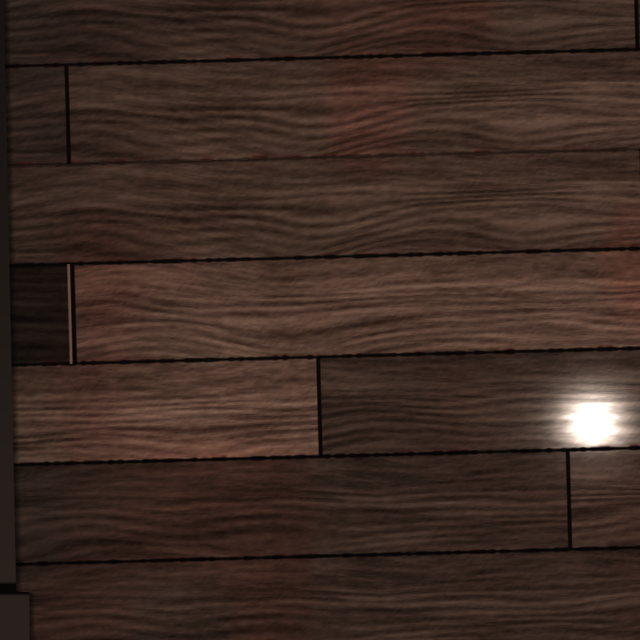
A WebGL 2 fragment shader for this texture:

```glsl
#version 300 es
precision highp float;
// Dark, slightly tilted wooden floor planks with a bright lamp reflection.
uniform vec2 u_resolution;
out vec4 fragColor;

const float PITCH = 0.1557;        // plank height
const float FIRST_SEAM = 0.104;    // first seam, measured down from the top
const float TILT = 0.027;          // rise of the seams towards the right
const float SEAM_HALF = 0.0026;
const float JOINT_HALF = 0.0030;
const int ROWS = 7;
// Per row, from the top: joint position, tone on each side, seam below, grain kind.
const float JOINT[ROWS] = float[](0.994, 0.101, 0.996, 0.102, 0.482, 0.868, 2.0);
const float TONE_LEFT[ROWS] = float[](0.92, 0.86, 0.97, 0.50, 1.30, 0.76, 0.78);
const float TONE_RIGHT[ROWS] = float[](0.70, 1.00, 0.70, 1.19, 0.80, 0.84, 0.78);
const float SEAM_DEPTH[ROWS] = float[](0.95, 0.45, 0.95, 0.95, 1.0, 1.0, 1.0);
const float KIND[ROWS] = float[](1.0, 1.0, 1.0, 2.0, 3.0, 4.0, 4.0);

const vec3 WOOD_DARK = vec3(0.125, 0.080, 0.060);
const vec3 WOOD_LIGHT = vec3(0.370, 0.278, 0.230);
const vec3 SEAM_COLOR = vec3(0.025, 0.016, 0.014);
const vec3 RED_WEAR = vec3(0.24, 0.09, 0.075);
const vec3 WALL_COLOR = vec3(0.155, 0.125, 0.108);
const vec3 LAMP_COLOR = vec3(1.0, 0.96, 0.91);
const vec2 LAMP_POS = vec2(0.926, 0.660);
const vec2 LAMP_SIZE = vec2(0.046, 0.041);

float hash(vec2 p) {
    vec3 q = fract(p.xyx * vec3(0.1031, 0.1030, 0.0973));
    q += dot(q, q.yzx + 33.33);
    return fract((q.x + q.y) * q.z);
}

float noise(vec2 p) {
    vec2 i = floor(p), f = fract(p);
    f = f * f * (3.0 - 2.0 * f);
    return mix(mix(hash(i), hash(i + vec2(1, 0)), f.x),
               mix(hash(i + vec2(0, 1)), hash(i + vec2(1, 1)), f.x), f.y);
}

float bell(float x) { return exp(-x * x); }

// Soft-edged line of given half width around d = 0.
float line(float d, float halfWidth, float blur) {
    return 1.0 - smoothstep(halfWidth - blur, halfWidth + blur, abs(d));
}

// Grain brightness; x runs along the plank, t from its upper to its lower edge.
float grain(float x, float t, float kind) {
    vec2 shift = vec2(kind * 17.3, kind * 41.7);
    float knot = bell((x - 0.47) / 0.085) * (kind < 1.5 ? 1.0 : 0.3);
    float h = t + 0.22 * (noise(vec2(x * 4.5, t * 2.2) + shift) - 0.5);
    h += knot * 0.30 * (t - 0.42) * bell((t - 0.45) / 0.3);
    h -= knot * 0.13 * smoothstep(0.4, 0.65, t);
    h += 0.10 * x * smoothstep(0.25, 0.6, t);
    float phase = h * 9.0 + 1.6 * noise(vec2(x * 7.0, h * 4.0) + shift);
    float rings = 0.5 + 0.5 * sin(6.2832 * phase);
    float figure = smoothstep(0.2, 0.5, t) * (1.0 - 0.6 * smoothstep(0.75, 0.95, t));
    float broad = noise(vec2(x * 5.0, h * 7.0) + shift);
    float streak = noise(vec2(x * 16.0, h * 27.0) + shift);
    float fiber = noise(vec2(x * 70.0, h * 55.0) + shift);
    float pores = noise(vec2(x * 190.0 + t * 25.0, t * 34.0) + shift);
    float g = 0.48 + 0.34 * (broad - 0.5) + 0.32 * (streak - 0.5);
    g += 0.22 * (fiber - 0.5) + 0.13 * (pores - 0.5);
    g += (0.10 + 0.24 * figure) * (rings - 0.5);
    // Pale ridge along the middle of the board.
    float ridge = 0.30 + 0.25 * hash(vec2(kind, 8.0)) + 0.03 * (noise(vec2(x * 5.0, kind)) - 0.5);
    return g + 0.14 * bell((t - ridge) / 0.055) - 0.06 * smoothstep(0.1, 0.0, t);
}

void main() {
    vec2 uv = gl_FragCoord.xy / u_resolution;
    vec2 p = vec2(uv.x, 1.0 - uv.y);   // y runs downwards
    float px = 1.0 / min(u_resolution.x, u_resolution.y);

    // Tilted plank coordinates.
    float down = (p.y + TILT * p.x - FIRST_SEAM) / PITCH + 1.0;
    float along = p.x - TILT * p.y;
    int row = clamp(int(floor(down)), 0, ROWS - 1);
    float t = fract(down);
    float side = step(JOINT[row], along);
    float tone = mix(TONE_LEFT[row], TONE_RIGHT[row], side);
    float kind = KIND[row] + (row > 2 ? 5.0 * side : 0.0);

    // Wood with uneven light and faint reddish patches.
    float g = grain(along, t, kind);
    vec3 color = mix(WOOD_DARK, WOOD_LIGHT, clamp(g, 0.0, 1.2)) * tone;
    color *= 0.80 + 0.26 * smoothstep(0.0, 0.35, p.x) - 0.10 * smoothstep(0.2, 0.0, p.y);
    float red = smoothstep(0.45, 0.8, noise(p * vec2(7.0, 5.0) + 3.0));
    color *= mix(vec3(1.0), vec3(1.06, 0.94, 0.93), red);

    // Lamp reflection, cut off by the seam below its row.
    vec2 q = (p - LAMP_POS) / LAMP_SIZE;
    float glow = 1.25 * exp(-dot(q, q)) + 0.22 * exp(-dot(q, q) * 0.25);
    float shine = row == 4 ? side : (row == 5 ? 0.45 : 0.08);
    color += LAMP_COLOR * glow * shine * (0.75 + 0.5 * g);

    // Seams with ragged, red-worn edges.
    float seamRow = floor(down + 0.5);
    float seam = (down - seamRow) * PITCH;
    float depth = SEAM_DEPTH[clamp(int(seamRow) - 1, 0, ROWS - 1)];
    float teeth = noise(vec2(along * 130.0, seamRow * 9.0));
    float wear = smoothstep(0.5, 0.8, noise(vec2(along * 28.0, seamRow * 5.0))) * teeth;
    color = mix(color, RED_WEAR, 0.7 * wear * line(seam + 0.003, 0.003, 0.002 + px));
    float ragged = SEAM_HALF * (0.65 + 0.7 * teeth);
    color = mix(color, SEAM_COLOR, depth * line(seam, ragged, 0.0012 + 0.5 * px));

    // Butt joints; the short dark board has a pale edge.
    float joint = along - JOINT[row];
    float edge = row == 3 ? line(joint + 0.006, 0.0022, 0.001 + 0.5 * px) : 0.0;
    color = mix(color, WOOD_LIGHT * 1.25, 0.8 * edge);
    color = mix(color, SEAM_COLOR, 0.95 * line(joint, JOINT_HALF, 0.001 + 0.5 * px));

    // Wall strip at the left with a wider block at its foot.
    float foot = smoothstep(0.925 - px, 0.925 + px, p.y);
    float wallEdge = mix(0.006 + 0.021 * p.y, 0.046, foot);
    float wall = 1.0 - smoothstep(-px, px, p.x - wallEdge);
    vec3 wallColor = WALL_COLOR * mix(0.55 + 0.5 * p.y, 1.0, foot);
    wallColor *= 1.0 - 0.85 * line(p.y - 0.920, 0.009, 0.003);
    color *= 1.0 - 0.5 * smoothstep(0.012, 0.0, p.x - wallEdge);
    color = mix(color, wallColor, wall);

    fragColor = vec4(clamp(color, 0.0, 1.0), 1.0);
}
```
